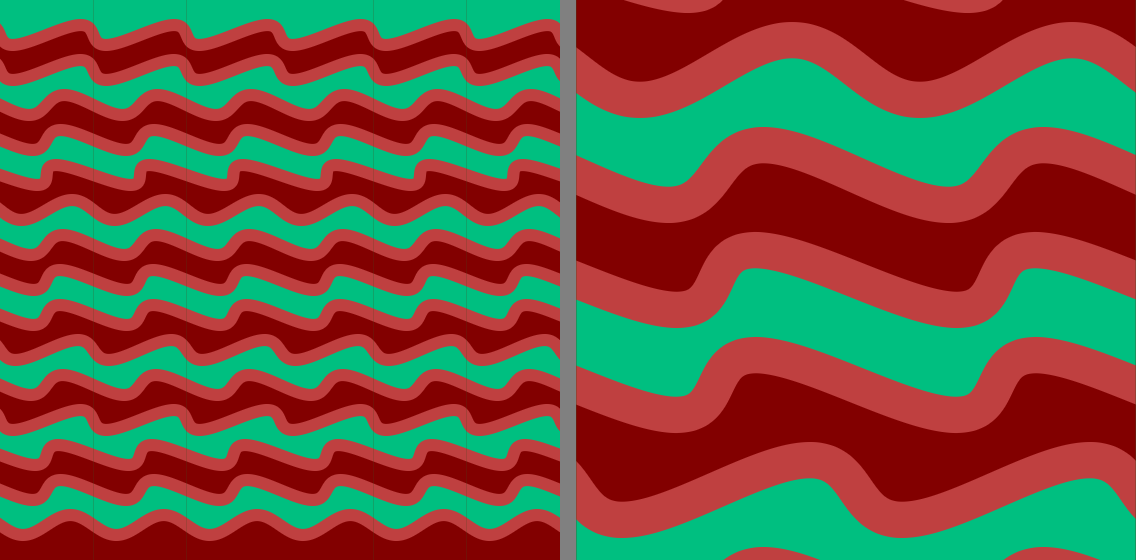
Left, the full canvas; right, a detail of the centre.
Give the GLSL for this pattern, as a three.js fragment shader.

```glsl
// Stacked wavy stripes, green and maroon, edged by bands that lean by row
#define COLUMNS 6.0
#define ROWS 16.0
#define AMPLITUDE 0.0178
#define HALF_STROKE 0.0108
#define SEAM_HALF_WIDTH 0.0006
#define SEAM_STRENGTH 0.35
#define STROKE_COLOR vec3(0.75, 0.25, 0.25)
#define MAROON vec3(0.51, 0.0, 0.0)
#define GREEN vec3(0.0, 0.75, 0.50)
#define SEAM_COLOR vec3(0.28, 0.27, 0.12)
#define SEGMENTS 40

varying vec2 vUv;

const float TAU = 6.2831853;

// Lean of each wave in periods, listed from the top row down
float rowLean(float row) {
  mat4 leans = mat4(
     0.0,   -0.115, -0.112, 0.062,
     0.100,  0.150, -0.022, 0.080,
     0.110,  0.108, -0.085, 0.080,
    -0.112,  0.125,  0.100, -0.004);
  float lean = 0.0;
  for (int c = 0; c < 4; c++) {
    for (int r = 0; r < 4; r++) {
      if (abs(row - float(c * 4 + r)) < 0.5) lean = leans[c][r];
    }
  }
  return lean;
}

// Sheared sine, in canvas units around the row's centre line
vec2 wavePoint(float phase, float lean) {
  float s = sin(TAU * phase);
  return vec2((phase + lean * s) / COLUMNS, -AMPLITUDE * s);
}

float segmentDistance(vec2 p, vec2 a, vec2 b) {
  vec2 ab = b - a;
  float t = clamp(dot(p - a, ab) / dot(ab, ab), 0.0, 1.0);
  return length(p - a - ab * t);
}

// Shortest distance to the stretch of wave around the given phase
float waveDistance(vec2 p, float phase, float lean) {
  float nearest = 1.0;
  float start = phase - 0.45;
  vec2 a = wavePoint(start, lean);
  for (int i = 1; i <= SEGMENTS; i++) {
    vec2 b = wavePoint(start + 0.9 * float(i) / float(SEGMENTS), lean);
    nearest = min(nearest, segmentDistance(p, a, b));
    a = b;
  }
  return nearest;
}

void main() {
  float pixel = max(fwidth(vUv.x), 0.0001);

  // Each point lies near one wave only
  float row = floor((1.0 - vUv.y) * ROWS + 0.5);
  vec2 p = vec2(vUv.x, vUv.y - 1.0 + row / ROWS);
  float lean = rowLean(row);
  bool hasWave = row > 0.5 && row < ROWS - 0.5;

  // Undo the shear to tell which side of the wave this is
  float phase = p.x * COLUMNS + lean * p.y / AMPLITUDE;
  bool above = p.y > -AMPLITUDE * sin(TAU * phase);
  float wavesAbove = hasWave ? (above ? row - 1.0 : row) : min(row, ROWS - 1.0);
  vec3 color = mod(wavesAbove, 2.0) < 0.5 ? GREEN : MAROON;

  // Stroke
  if (hasWave) {
    float edge = waveDistance(p, phase, lean) - HALF_STROKE;
    color = mix(color, STROKE_COLOR, clamp(0.5 - edge / pixel, 0.0, 1.0));
  }

  // Faint seams between columns, absent at the middle and the sides
  float column = floor(vUv.x * COLUMNS + 0.5);
  float seamEdge = abs(vUv.x - column / COLUMNS) - SEAM_HALF_WIDTH;
  float seam = clamp(0.5 - seamEdge / pixel, 0.0, 1.0) * step(0.5, mod(column, 3.0));
  color = mix(color, SEAM_COLOR, seam * SEAM_STRENGTH);

  gl_FragColor = vec4(color, 1.0);
}
```
